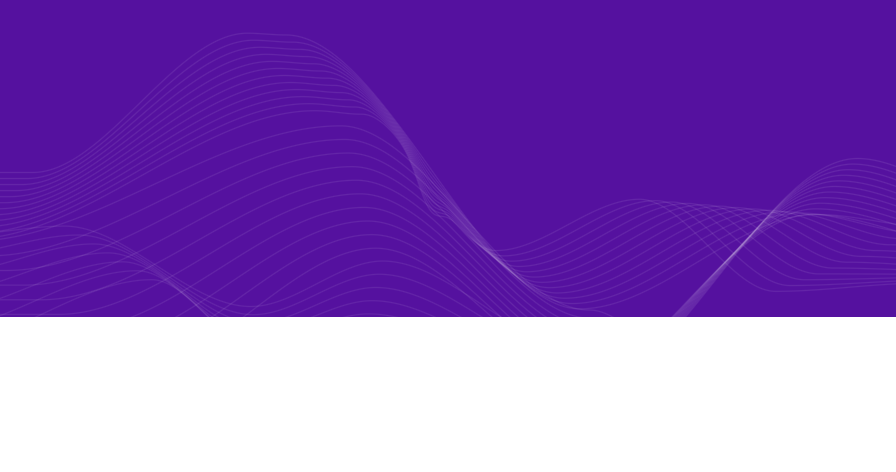
Write a Shadertoy shader that draws this background.

```glsl
// Fine pale wave lines fanning and pinching over a purple banner, with a white band below.
// Each fan blends a first wave into a last one; a wave is a chain of smooth cubic
// steps between its crests and troughs, drawn by its slope-corrected distance.

const vec2 GRID = vec2(768.0, 405.0);   // canvas extent in layout units
const float BANNER_DEPTH = 272.0;       // purple height, measured from the top
const vec3 PURPLE = vec3(0.335, 0.068, 0.625);
const vec3 WHITE = vec3(1.0);
const vec3 NO_SAG = vec3(0.0, 1.0, 0.0);
const int TURNS = 7;                    // crests and troughs per wave

// Turning point of one wave: xy belongs to the first wave, zw to the last.
vec2 turnAt(vec4 turn, float blend) {
    return mix(turn.xy, turn.zw, blend);
}

// Height (x) and slope (y) of a wave at a horizontal position.
vec2 wave(float x, vec4 turns[TURNS], float blend) {
    vec2 a = turnAt(turns[0], blend);
    vec2 result = vec2(a.y, 0.0);
    for (int i = 1; i < TURNS; i++) {
        vec2 b = turnAt(turns[i], blend);
        vec2 stride = b - a;
        float u = clamp((x - a.x) / stride.x, 0.0, 1.0);
        result.x += stride.y * u * u * (3.0 - 2.0 * u);
        result.y += stride.y * 6.0 * u * (1.0 - u) / stride.x;
        a = b;
    }
    return result;
}

// Local bulge (centre, width, depth) as height and slope.
vec2 bulge(float x, vec3 sag) {
    float u = (x - sag.x) / sag.y;
    float height = sag.z * exp(-u * u);
    return vec2(height, -2.0 * u * height / sag.y);
}

// Share of purple left uncovered by the lines of one fan.
float fanGaps(vec2 p, vec4 turns[TURNS], vec3 sag, int count, float strength, float lineWidth) {
    float gaps = 1.0;
    for (int i = 0; i < count; i++) {
        float blend = float(i) / float(count - 1);
        vec2 w = wave(p.x, turns, blend) + blend * bulge(p.x, sag);
        float d = abs(p.y - w.x) / sqrt(1.0 + w.y * w.y);
        gaps *= 1.0 - strength * max(0.0, 1.0 - d / lineWidth);
    }
    return gaps;
}

void mainImage(out vec4 fragColor, in vec2 fragCoord) {
    vec2 uv = fragCoord / iResolution.xy;
    vec2 p = vec2(uv.x, 1.0 - uv.y) * GRID;   // y runs down from the top edge
    float pixel = GRID.y / iResolution.y;
    float lineWidth = max(pixel, 1.0);

    // Tall crest that pinches, sags into a lens, then opens into the mesh on the right
    vec4 crest[TURNS] = vec4[TURNS](
        vec4(28, 148, -25, 205), vec4(212, 28.5, 270, 95), vec4(245, 30, 310, 98),
        vec4(497, 265, 425, 215), vec4(700, 184, 548, 171), vec4(800, 195, 665, 250),
        vec4(900, 215, 790, 243));
    vec3 lens = vec3(368, 14, 22);

    // Wider arches beneath the crest, sinking below the banner
    vec4 arches[TURNS] = vec4[TURNS](
        vec4(-25, 207, 110, 320), vec4(292, 108, 322, 213), vec4(505, 266, 520, 330),
        vec4(620, 340, 620, 340), vec4(760, 340, 760, 340), vec4(900, 340, 900, 340),
        vec4(999, 340, 999, 340));

    // Low ripples at the bottom left
    vec4 ripples[TURNS] = vec4[TURNS](
        vec4(-40, 202, -60, 300), vec4(55, 194, 130, 240), vec4(215, 263, 228, 305),
        vec4(328, 224, 310, 292), vec4(500, 300, 470, 330), vec4(700, 340, 700, 340),
        vec4(800, 340, 800, 340));

    // Bright strand rising into the hump at the right edge
    vec4 strand[TURNS] = vec4[TURNS](
        vec4(0, 340, 0, 340), vec4(200, 340, 200, 340), vec4(499, 335, 481, 335),
        vec4(735, 136, 695, 184), vec4(850, 170, 850, 215), vec4(950, 200, 950, 215),
        vec4(999, 200, 999, 215));

    float gaps = fanGaps(p, crest, lens, 12, 0.085, lineWidth);
    gaps *= fanGaps(p, arches, NO_SAG, 10, 0.085, lineWidth);
    gaps *= fanGaps(p, ripples, NO_SAG, 7, 0.08, lineWidth);
    gaps *= fanGaps(p, strand, NO_SAG, 11, 0.09, lineWidth);

    // Banner with lines, then the white band
    vec3 color = mix(WHITE, PURPLE, gaps);
    float band = smoothstep(-0.5 * pixel, 0.5 * pixel, p.y - BANNER_DEPTH);
    fragColor = vec4(mix(color, WHITE, band), 1.0);
}
```
